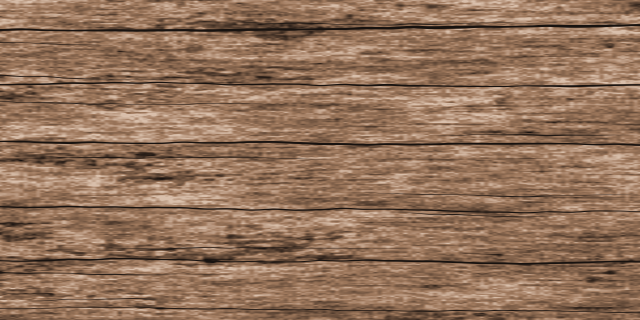
Give the GLSL for this texture, as a Shadertoy shader.

```glsl
float hash(vec2 p) {
    vec3 q = fract(p.xyx * vec3(0.1031, 0.1030, 0.0973));
    q += dot(q, q.yzx + 33.33);
    return fract((q.x + q.y) * q.z);
}

float noise(vec2 p) {
    vec2 cell = floor(p);
    vec2 f = fract(p);
    f = f * f * (3.0 - 2.0 * f);
    float low = mix(hash(cell), hash(cell + vec2(1, 0)), f.x);
    float high = mix(hash(cell + vec2(0, 1)), hash(cell + vec2(1, 1)), f.x);
    return mix(low, high, f.y);
}

float fbm(vec2 p) {
    float sum = 0.0;
    float amp = 0.53;
    for (int i = 0; i < 4; i++) {
        sum += amp * noise(p);
        p = p * 2.1 + vec2(17.3, 9.1);
        amp *= 0.5;
    }
    return sum;
}

// Exact one-axis pixel coverage of a band with the given half width
float bandCoverage(float dist, float halfWidth, float pixel) {
    float top = min(dist + 0.5 * pixel, halfWidth);
    float bottom = max(dist - 0.5 * pixel, -halfWidth);
    return clamp((top - bottom) / pixel, 0.0, 1.0);
}

// Signed height above a gently wandering horizontal crack
float crackOffset(vec2 p, float height, float slope, float seed) {
    float wander = 0.010 * (noise(vec2(p.x * 2.5, seed)) - 0.5);
    wander += 0.004 * (noise(vec2(p.x * 14.0, seed + 5.0)) - 0.5);
    return p.y - height - slope * (p.x - 1.0) - wander;
}

// Streaks of several lengths, centred on zero
float woodGrain(vec2 p) {
    float grain = 0.19 * (noise(p * vec2(2.0, 15.0)) - 0.5);
    grain += 0.19 * (noise(p * vec2(5.0, 68.0) + 31.0) - 0.5);
    grain += 0.23 * (noise(p * vec2(20.0, 170.0) + 57.0) - 0.5);
    grain += 0.22 * (noise(p * vec2(75.0, 235.0) + 83.0) - 0.5);
    float fibre = noise(p * vec2(6.0, 125.0) + 11.0);
    return grain - 0.17 * smoothstep(0.68, 0.95, fibre);
}

// Weathered dark patches broken up by the grain
float stainMask(vec2 p, float bias) {
    float patches = fbm(p * vec2(2.3, 13.0) + 4.0);
    float speckle = noise(p * vec2(32.0, 130.0)) - 0.5;
    return smoothstep(0.64, 0.82, patches + 0.32 * speckle + bias);
}

vec3 woodColour(float tone) {
    vec3 colour = mix(vec3(0.09, 0.07, 0.06), vec3(0.18, 0.13, 0.10), smoothstep(0.08, 0.18, tone));
    colour = mix(colour, vec3(0.39, 0.29, 0.22), clamp((tone - 0.18) / 0.21, 0.0, 1.0));
    colour = mix(colour, vec3(0.62, 0.47, 0.36), clamp((tone - 0.39) / 0.23, 0.0, 1.0));
    colour = mix(colour, vec3(0.69, 0.55, 0.45), clamp((tone - 0.62) / 0.07, 0.0, 1.0));
    return mix(colour, vec3(0.85, 0.75, 0.67), clamp((tone - 0.69) / 0.16, 0.0, 1.0));
}

void mainImage(out vec4 fragColor, in vec2 fragCoord) {
    vec2 p = fragCoord / iResolution.y;
    float pixel = 1.0 / iResolution.y;
    vec2 warped = p + vec2(0.0, 0.024 * noise(p * vec2(1.6, 4.0)));

    // Grain and worn pale areas
    float tone = 0.625 + 0.03 * (p.y - 0.5) + woodGrain(warped);
    float paleBand = exp(-pow((p.y - 0.46) / 0.07, 2.0)) * (1.0 - smoothstep(0.5, 1.5, p.x));
    tone += 0.06 * paleBand;
    vec2 scuff = (warped - vec2(0.60, 0.397)) / vec2(0.13, 0.013);
    tone += 0.26 * exp(-dot(scuff, scuff)) * noise(warped * vec2(18.0, 110.0));

    // Stains gather near the bottom and along the upper left seam
    float bias = 0.09 * (1.0 - smoothstep(0.12, 0.42, p.y)) - 0.02;
    bias += 0.15 * exp(-pow((p.y - 0.92) / 0.03, 2.0)) * (1.0 - smoothstep(0.4, 1.3, p.x));
    tone -= 0.26 * stainMask(warped, bias);

    // Long seams across the whole width
    float crack = 0.0;
    for (int i = 0; i < 6; i++) {
        float id = float(i);
        float height = 0.035 + 0.175 * id - 0.045 * exp(-pow(id - 1.7, 2.0));
        float slope = i == 5 ? 0.006 : -0.006;
        float offset = crackOffset(p, height, slope, id * 7.0 + 3.0);
        float width = 0.0011 + 0.0003 * id + 0.0008 * mod(id, 2.0);
        width *= 0.7 + 0.7 * noise(vec2(p.x * 5.0, id + 40.0));
        crack = max(crack, bandCoverage(offset, width, pixel));
        tone -= 0.05 * exp(-abs(offset) * 110.0);
    }

    // Short hairline cracks with tapered ends
    for (int i = 0; i < 11; i++) {
        float id = float(i);
        float height = (id + 0.2 + 0.6 * hash(vec2(id, 2.0))) / 11.0;
        float centre = 2.0 * hash(vec2(id, 8.0));
        float reach = 0.2 + 0.45 * hash(vec2(id, 13.0));
        float taper = 1.0 - smoothstep(0.4, 1.0, abs(p.x - centre) / reach);
        float offset = crackOffset(p, height, -0.008, id * 5.0 + 60.0);
        float width = 0.0014 * taper * (0.4 + noise(vec2(p.x * 12.0, id + 90.0)));
        crack = max(crack, 0.9 * bandCoverage(offset, width, pixel));
    }

    vec3 colour = mix(woodColour(tone), vec3(0.09, 0.07, 0.06), crack);
    fragColor = vec4(colour, 1.0);
}
```
